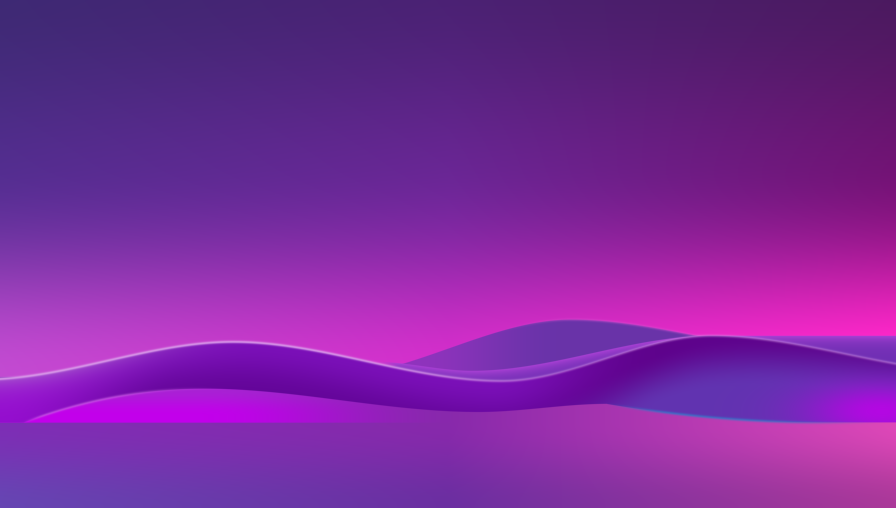
A WebGL 2 fragment shader for this background:

```glsl
#version 300 es
precision highp float;

#define FLOOR_Y 0.168
#define GLOW_TOP 0.68
#define GLOW_BASE 0.26
#define RIM_WIDTH 0.0028
#define RIM_COLOR vec3(0.86, 0.62, 0.92)
#define TEAL_COLOR vec3(0.22, 0.45, 0.78)
#define DEEP_PURPLE vec3(0.37, 0.01, 0.55)
#define SLATE_VIOLET vec3(0.38, 0.20, 0.69)
#define HOT_MAGENTA vec3(0.76, 0.00, 0.92)

uniform vec2 u_resolution;
out vec4 fragColor;

// Smooth slope joining two points, flat at both ends
float slope(vec2 a, vec2 b, float x) {
  return mix(a.y, b.y, smoothstep(a.x, b.x, x));
}

// Blend of left, centre and right colours
vec3 across(vec3 left, vec3 centre, vec3 right, float x) {
  return x < 0.5 ? mix(left, centre, x * 2.0) : mix(centre, right, x * 2.0 - 1.0);
}

float below(float edge, float y) {
  float soft = 0.8 / u_resolution.y;
  return smoothstep(-soft, soft, edge - y);
}

float rim(float edge, float y) {
  float d = (edge - y) / max(RIM_WIDTH, 0.8 / u_resolution.y);
  return exp(-d * d);
}

float blob(vec2 p, vec2 centre, vec2 radius) {
  vec2 d = (p - centre) / radius;
  return exp(-dot(d, d));
}

// Profiles of the hills
float ridgeHeight(float x) {
  vec2 crest = vec2(0.26, 0.327), dip = vec2(0.56, 0.250), peak = vec2(0.794, 0.339);
  if (x < crest.x) return slope(vec2(-0.02, 0.253), crest, x);
  if (x < dip.x) return slope(crest, dip, x);
  if (x < peak.x) return slope(dip, peak, x);
  return slope(peak, vec2(1.094, 0.267), x);
}

float backHeight(float x) {
  vec2 peak = vec2(0.638, 0.371);
  return x < peak.x ? slope(vec2(0.365, 0.258), peak, x) : slope(peak, vec2(0.911, 0.309), x);
}

float foldHeight(float x) {
  vec2 dip = vec2(0.527, 0.270);
  return x < dip.x ? slope(vec2(0.417, 0.288), dip, x) : slope(dip, vec2(0.794, 0.339), x);
}

float undersideHeight(float x) {
  vec2 crest = vec2(0.228, 0.235), dip = vec2(0.534, 0.189), tip = vec2(0.677, 0.205);
  if (x < crest.x) {
    float t = 1.0 - clamp((x - 0.026) / 0.202, 0.0, 1.0);
    return mix(crest.y, FLOOR_Y, t * t);
  }
  if (x < dip.x) return slope(crest, dip, x);
  if (x < tip.x) return slope(dip, tip, x);
  float t = 1.0 - clamp((x - tip.x) / 0.25, 0.0, 1.0);
  return mix(FLOOR_Y, tip.y, t * t);
}

vec3 skyColor(vec2 p) {
  vec3 top = across(vec3(0.24, 0.16, 0.45), vec3(0.29, 0.13, 0.45), vec3(0.29, 0.10, 0.37), p.x);
  vec3 middle = across(vec3(0.34, 0.18, 0.58), vec3(0.43, 0.15, 0.60), vec3(0.47, 0.07, 0.47), p.x);
  vec3 horizon = across(vec3(0.76, 0.29, 0.82), vec3(0.84, 0.18, 0.80), vec3(1.05, 0.16, 0.82), p.x);
  vec3 color = mix(middle, top, smoothstep(0.55, 1.05, p.y));
  float glow = pow(smoothstep(GLOW_TOP, GLOW_BASE, p.y), 1.15);
  return mix(color, horizon, glow);
}

vec3 floorColor(vec2 p) {
  vec3 far = across(vec3(0.49, 0.18, 0.71), vec3(0.53, 0.16, 0.67), vec3(0.87, 0.28, 0.72), p.x);
  vec3 near = across(vec3(0.40, 0.27, 0.70), vec3(0.42, 0.18, 0.63), vec3(0.67, 0.22, 0.60), p.x);
  return mix(near, far, smoothstep(0.0, FLOOR_Y, p.y));
}

vec3 waveColor(vec2 p, float depth) {
  // Left wave: violet body with a pale sheen under its crest
  vec3 left = mix(vec3(0.48, 0.06, 0.72), vec3(0.39, 0.02, 0.60), smoothstep(0.0, 0.10, depth));
  left = mix(left, vec3(0.60, 0.05, 0.83), 0.9 * smoothstep(0.20, 0.0, p.x));
  float sheen = exp(-depth / 0.022) * smoothstep(0.30, 0.04, p.x);
  left = mix(left, vec3(0.66, 0.38, 0.80), 0.75 * sheen);
  // Right wave: shaded crest, slate flank, bright foot
  float flank = smoothstep(0.0, 0.10, depth + 0.22 * (p.x - 0.82));
  vec3 right = mix(DEEP_PURPLE, SLATE_VIOLET, flank);
  right = mix(right, HOT_MAGENTA, 0.85 * blob(p, vec2(0.985, 0.19), vec2(0.085, 0.055)));
  return mix(left, right, smoothstep(0.54, 0.74, p.x));
}

void main() {
  vec2 p = gl_FragCoord.xy / u_resolution;
  float ridge = ridgeHeight(p.x), back = backHeight(p.x);
  float fold = foldHeight(p.x), underside = undersideHeight(p.x);
  vec3 color = skyColor(p);

  // Distant hill and the lit fold before it
  vec3 backColor = mix(vec3(0.56, 0.20, 0.74), vec3(0.41, 0.20, 0.66), smoothstep(0.46, 0.63, p.x));
  color = mix(color, backColor, below(back, p.y));
  color = mix(color, vec3(0.85, 0.30, 0.82), 0.45 * rim(back, p.y) * smoothstep(0.54, 0.66, p.x));
  vec3 foldColor = mix(vec3(0.43, 0.18, 0.70), vec3(0.66, 0.25, 0.83), exp((p.y - fold) / 0.014));
  color = mix(color, foldColor, below(fold, p.y) * smoothstep(0.42, 0.45, p.x));

  // Main wave with its thin rim
  color = mix(color, waveColor(p, max(ridge - p.y, 0.0)), below(ridge, p.y));
  float rimLight = mix(0.85, 0.40, smoothstep(0.35, 0.65, p.x));
  color = mix(color, RIM_COLOR, rimLight * rim(ridge, p.y));

  // Hollow under the wave, brightest at the left
  vec3 hollow = mix(HOT_MAGENTA, vec3(0.66, 0.13, 0.83), smoothstep(FLOOR_Y + 0.015, 0.235, p.y));
  hollow = mix(hollow, floorColor(p), smoothstep(0.22, 0.52, p.x));
  color = mix(color, hollow, below(underside, p.y));
  float leftEdge = smoothstep(0.02, 0.05, p.x) * smoothstep(0.26, 0.10, p.x);
  color = mix(color, vec3(0.80, 0.38, 0.90), 0.6 * leftEdge * rim(underside, p.y));

  // Floor and the cool line along the right foot
  color = mix(color, floorColor(p), below(FLOOR_Y, p.y));
  float coolEdge = smoothstep(0.67, 0.75, p.x) * smoothstep(1.0, 0.82, p.x);
  color = mix(color, TEAL_COLOR, 0.75 * coolEdge * rim(underside, p.y));
  fragColor = vec4(clamp(color, 0.0, 1.0), 1.0);
}
```
